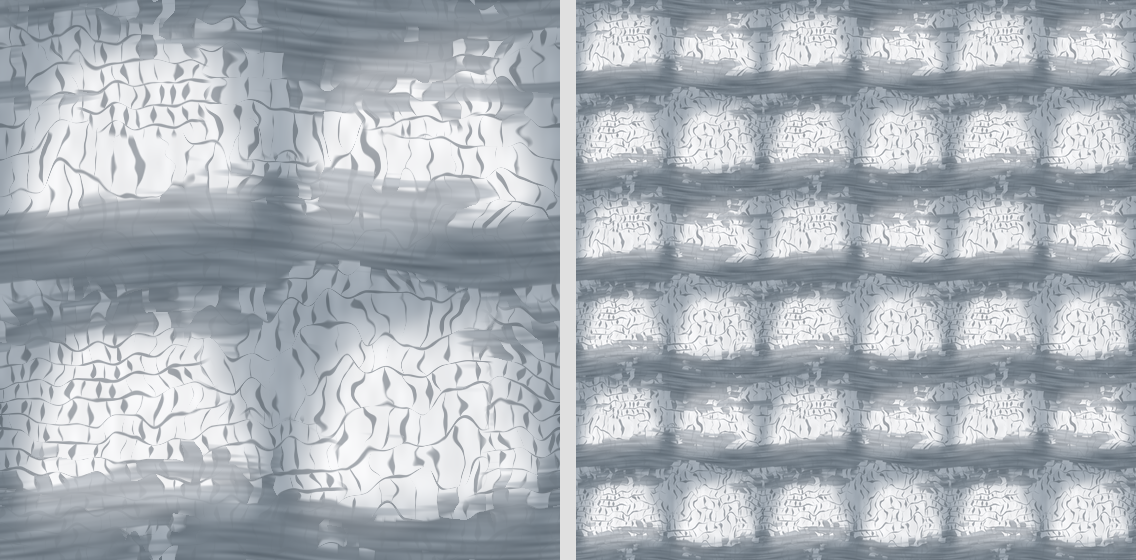
Left: one tile. Right: repeated 3 by 3.
Reproduce this texture procedurally as a WebGL 2 fragment shader.

```glsl
#version 300 es
precision highp float;

uniform vec2 u_resolution;
out vec4 outColor;

const float TAU = 6.2831853;
const vec3 PAINT_LIT = vec3(0.955, 0.957, 0.963);
const vec3 PAINT_SHADE = vec3(0.60, 0.64, 0.68);
const vec3 WOOD_LIT = vec3(0.69, 0.71, 0.735);
const vec3 WOOD_SHADE = vec3(0.43, 0.475, 0.515);
const vec3 CRACK_LIT = vec3(0.60, 0.62, 0.645);
const vec3 CRACK_SHADE = vec3(0.41, 0.45, 0.485);
const vec2 LARGE_CHIPS = vec2(28.0, 15.0);  // columns, rows
const vec2 SMALL_CHIPS = vec2(38.0, 27.0);
const float GAP_WIDTH = 0.0068;             // upright gaps, half width
const float SEAM_WIDTH = 0.0034;            // level cracks, half width
const float BLUR = 0.0017;
const float BARE_LEVEL = 0.60;              // higher keeps more paint
const float GRAIN_CONTRAST = 0.22;

float hash(vec2 cell, float seed) {
    uvec2 q = uvec2(cell) * uvec2(1597u, 3571u);
    uint h = (q.x ^ (q.y << 7)) + uint(seed) * 7919u;
    h = (h ^ (h >> 15)) * 0x2c1b3c6du;
    h = (h ^ (h >> 12)) * 0x297a2d39u;
    return float((h ^ (h >> 15)) & 0xffffu) / 65535.0;
}

// Value noise that wraps after the given whole number of cells.
float noise(vec2 uv, vec2 period, float seed) {
    vec2 p = uv * period;
    vec2 i = floor(p), f = p - i;
    f = f * f * (3.0 - 2.0 * f);
    vec2 a = mod(i, period), b = mod(i + 1.0, period);
    return mix(mix(hash(a, seed), hash(vec2(b.x, a.y), seed), f.x),
               mix(hash(vec2(a.x, b.y), seed), hash(b, seed), f.x), f.y);
}

// x: crack coverage, y: random value of the chip.
vec2 chips(vec2 uv, vec2 cells, float seed, float soft) {
    vec2 p = uv * cells;
    p.y += 1.7 * (noise(uv, vec2(7.0, 5.0), seed) - 0.5)
         + 0.9 * (noise(uv, vec2(29.0, 13.0), seed + 1.0) - 0.5);
    p.x += 1.3 * (noise(uv, vec2(11.0, 17.0), seed + 2.0) - 0.5)
         + 0.45 * (noise(uv, vec2(37.0, 47.0), seed + 3.0) - 0.5);
    float row = mod(floor(p.y), cells.y), fy = fract(p.y);
    p.x += hash(vec2(row, 3.0), seed) * cells.x;

    // Column between two jittered edges
    float near = floor(p.x + 0.5);
    float jitter = 0.6 * (hash(vec2(mod(near, cells.x), row), seed + 4.0) - 0.5);
    float column = p.x > near + jitter ? near : near - 1.0;

    // Upright gaps, swelling between their ends
    float ragged = noise(uv, vec2(80.0, 60.0), seed + 5.0) - 0.5;
    float crack = 0.0;
    for (int k = 0; k < 2; k++) {
        vec2 id = vec2(mod(column + float(k), cells.x), row);
        float edge = column + float(k) + 0.6 * (hash(id, seed + 4.0) - 0.5);
        float size = hash(id, seed + 6.0);
        float peak = 0.25 + 0.5 * hash(id, seed + 7.0);
        float swell = smoothstep(0.0, peak, fy) * smoothstep(1.0, peak, fy);
        float width = GAP_WIDTH * (size * (0.12 + 0.88 * swell) + 0.45 * ragged) - 0.0003;
        float d = abs(p.x - edge) / cells.x;
        crack = max(crack, 1.0 - smoothstep(width - soft, width + soft, d));
    }

    // Level cracks, broken up along their length
    float run = noise(uv, vec2(17.0, 23.0), seed + 8.0);
    float seam = SEAM_WIDTH * (1.7 * run - 0.45 + 0.7 * ragged);
    float dy = min(fy, 1.0 - fy) / cells.y;
    crack = max(crack, 1.0 - smoothstep(seam - soft, seam + soft, dy));
    return vec2(crack, hash(vec2(mod(column, cells.x), row), seed + 9.0));
}

// Two by two panes of soft light with slanted rims.
float paneLight(vec2 uv) {
    vec2 q = fract(uv * 2.0);
    vec2 d = min(q, 1.0 - q);
    d.x += 0.07 * sin(TAU * q.y) * smoothstep(0.0, 0.15, d.x);
    vec2 rim = smoothstep(vec2(-0.03), vec2(0.25, 0.31), d);
    float inside = smoothstep(0.0, 0.12, min(d.x, d.y));
    float upper = smoothstep(-0.03, 0.05, q.y - 0.62 - 0.46 * q.x) * smoothstep(0.7, 0.3, q.x);
    float lower = smoothstep(-0.03, 0.05, 0.40 * q.x - 0.06 - q.y) * smoothstep(0.3, 0.6, q.x);
    float cloud = noise(uv, vec2(5.0), 71.0) - 0.5;
    return clamp(rim.x * rim.y - 0.28 * inside * (upper + lower) + 0.22 * cloud, 0.0, 1.0);
}

void main() {
    vec2 uv = gl_FragCoord.xy / u_resolution;
    float soft = max(BLUR, 0.75 / min(u_resolution.x, u_resolution.y));

    // Cracked paint at two sizes
    vec2 large = chips(uv, LARGE_CHIPS, 10.0, soft);
    vec2 small = chips(uv, SMALL_CHIPS, 30.0, soft);
    vec2 chip = mix(large, small, smoothstep(0.46, 0.54, noise(uv, vec2(4.0, 6.0), 50.0)));

    // Wood grain and the level bands where it lies bare
    vec2 g = uv + vec2(0.0, 0.018 * sin(TAU * uv.x + 2.4) + 0.012 * (noise(uv, vec2(5.0, 4.0), 51.0) - 0.5));
    float grain = 0.55 * noise(g, vec2(7.0, 150.0), 52.0) + 0.45 * noise(g, vec2(13.0, 74.0), 53.0);
    float band = exp(-pow((g.y - 0.545) / 0.055, 2.0));
    float field = 0.58 * noise(g, vec2(3.0, 12.0), 54.0) + 0.24 * noise(g, vec2(7.0, 34.0), 55.0)
                + 0.16 * chip.y + 0.14 * (grain - 0.5) + 0.30 * band;
    float bare = smoothstep(BARE_LEVEL - 0.035, BARE_LEVEL + 0.035, field);

    // Colours
    float light = paneLight(uv) * (1.0 - 0.3 * band);
    float mottle = noise(uv, vec2(60.0, 24.0), 56.0) - 0.5;
    vec3 paint = mix(PAINT_SHADE, PAINT_LIT, light) + 0.05 * mottle;
    vec3 wood = mix(WOOD_SHADE, WOOD_LIT, light) + GRAIN_CONTRAST * (grain - 0.5);
    vec3 crack = mix(CRACK_SHADE, CRACK_LIT, light) + 0.06 * mottle;
    vec3 color = mix(paint, wood, 0.92 * bare);
    color = mix(color, crack, chip.x * mix(0.92, 0.28, bare));
    outColor = vec4(clamp(color, 0.0, 1.0), 1.0);
}
```
